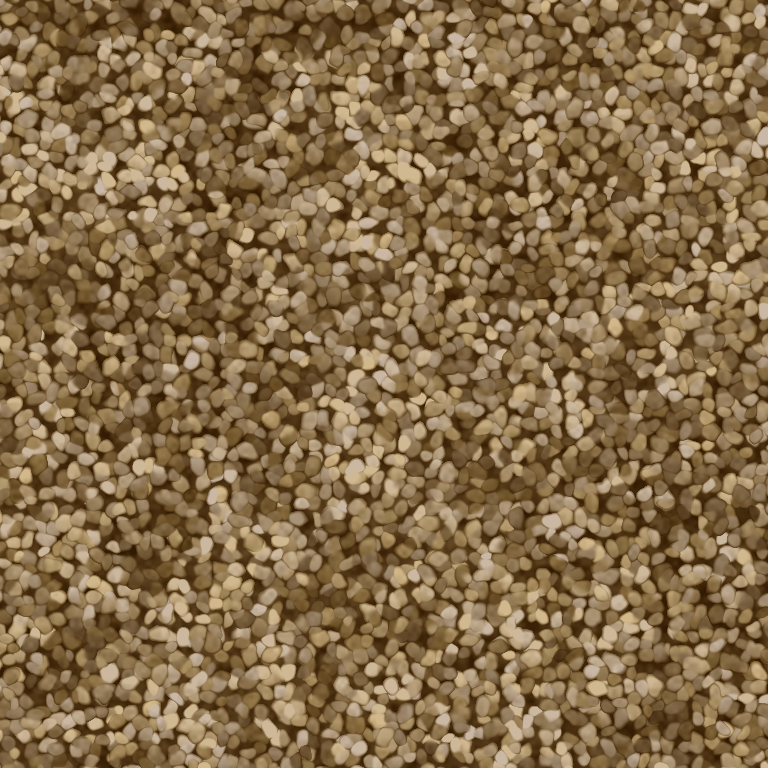
Write a Shadertoy shader that draws this texture.

```glsl
vec4 hash4(vec2 p) {
    vec4 h = fract(p.xyxy * vec4(0.1031, 0.1030, 0.0973, 0.1099));
    h += dot(h, h.wzxy + 33.33);
    return fract((h.xxyz + h.yzzw) * h.zywx);
}

float noise(vec2 p) {
    vec2 cell = floor(p), f = fract(p);
    f = f * f * (3.0 - 2.0 * f);
    return mix(mix(hash4(cell).x, hash4(cell + vec2(1, 0)).x, f.x),
               mix(hash4(cell + vec2(0, 1)).x, hash4(cell + vec2(1, 1)).x, f.x), f.y);
}

// Soft-blended pile of domed tufts: x = brightness, y = warmth
vec2 tuftPile(vec2 p) {
    // The dark gap between tufts acts as a low background layer
    float total = exp(1.6);
    vec2 sum = total * vec2(0.05 + 0.22 * noise(p * 1.3 + 40.0), 0.5);

    for (int j = -1; j <= 1; j++)
    for (int i = -1; i <= 1; i++) {
        vec2 cell = floor(p) + vec2(i, j);
        vec4 shape = hash4(cell + 17.0);
        vec4 look = hash4(cell + 291.0);
        vec2 d = p - cell - shape.xy;

        // Randomly turned ellipse
        float angle = 6.2832 * shape.z;
        vec2 axis = vec2(cos(angle), sin(angle));
        vec2 q = vec2(dot(d, axis), dot(d, vec2(-axis.y, axis.x)));
        q *= vec2(0.84, 1.14) / mix(0.54, 0.80, shape.w);
        float dome = 1.0 - dot(q, q);

        // Higher tufts cover lower ones; clusters share a tone
        float weight = smoothstep(0.0, 0.25, dome) * exp(9.0 * (0.8 * dome + 0.7 * look.x));
        float tone = 0.44 + 0.64 * look.y + 0.5 * (noise(cell * 0.37) - 0.5);
        float shade = mix(0.42, 1.0, smoothstep(0.0, 0.65, dome)) + 0.16 * d.y;
        sum += weight * vec2(tone * shade, look.z);
        total += weight;
    }
    return sum / total;
}

void mainImage(out vec4 fragColor, in vec2 fragCoord) {
    vec2 uv = fragCoord / iResolution.y;

    // Bend the grid so the tufts lose their regular outlines
    vec2 p = uv * 60.0;
    p += 0.35 * (vec2(noise(p * 1.4), noise(p * 1.4 + 71.0)) - 0.5);
    vec2 pile = tuftPile(p);

    // Fibre grain and broad unevenness
    float value = pile.x;
    value += 0.17 * (noise(uv * 150.0 + 9.0) - 0.5);
    value += 0.10 * (noise(uv * 7.0 + 3.0) - 0.5);
    value = clamp(value, 0.0, 1.1);

    // Dark brown to cream, with golden and greyish yarns
    vec3 color = vec3(0.19, 0.10, 0.01)
               + vec3(0.56, 0.56, 0.52) * pow(vec3(value), vec3(1.0, 1.07, 1.3));
    color += (pile.y - 0.5) * value * vec3(0.03, 0.0, -0.10);
    fragColor = vec4(clamp(color, 0.0, 1.0), 1.0);
}
```
